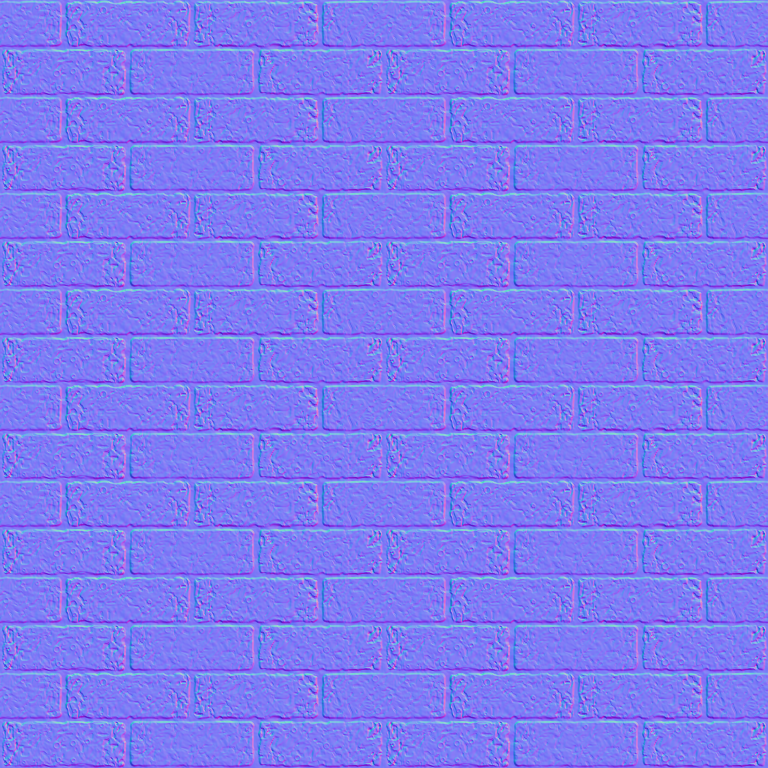
Write a WebGL 2 fragment shader that draws this texture map.

```glsl
#version 300 es
precision highp float;
// Tangent-space normal map of a worn brick wall in running bond, 6 by 16 bricks.
uniform vec2 u_resolution;
out vec4 fragColor;

float hash(vec2 p) {
    return fract(sin(dot(p, vec2(127.1, 311.7))) * 43758.5453);
}

// Value noise that tiles every three bricks and two courses.
float tiledNoise(vec2 uv, float freq) {
    vec2 period = freq * vec2(0.5, 0.125);
    vec2 cell = floor(uv * freq), f = fract(uv * freq);
    f = f * f * (3.0 - 2.0 * f);
    float a = hash(mod(cell, period));
    float b = hash(mod(cell + vec2(1, 0), period));
    float c = hash(mod(cell + vec2(0, 1), period));
    float d = hash(mod(cell + vec2(1, 1), period));
    return mix(mix(a, b, f.x), mix(c, d, f.x), f.y);
}

float roundedBox(vec2 p, vec2 halfSize, float radius) {
    vec2 q = abs(p) - halfSize + radius;
    return length(max(q, 0.0)) + min(max(q.x, q.y), 0.0) - radius;
}

// Small ring-shaped craters scattered over a jittered grid.
float craters(vec2 uv) {
    vec2 id = mod(floor(uv * 48.0), vec2(24.0, 6.0));
    vec2 jitter = vec2(hash(id + 3.7), hash(id + 8.1)) - 0.5;
    float r = length(fract(uv * 48.0) - 0.5 - 0.35 * jitter) / 48.0;
    float ring = (r - mix(0.0015, 0.0042, hash(id + 5.3))) / 0.0010;
    return step(0.74, hash(id + 1.9)) * exp(-ring * ring);
}

float wallHeight(vec2 uv) {
    // Brick layout: odd courses shift by half a brick
    vec2 b = uv * vec2(6.0, 16.0);
    float odd = mod(floor(b.y), 2.0);
    b.x += 0.5 * odd;
    vec2 q = (fract(b) - 0.5) / vec2(6.0, 16.0);
    float kind = mod(floor(b.x), 3.0);
    float wear = abs(kind - 1.0 + odd) < 0.5 ? 0.45 : 1.0;

    // Warped coordinates hide the noise lattice
    vec2 warp = vec2(tiledNoise(uv, 72.0), tiledNoise(uv + 0.21, 72.0)) - 0.5;
    vec2 w = uv + 0.006 * warp;

    // Wandering, chipped outline with joints of uneven depth
    float chip = max(tiledNoise(w + 0.013, 160.0) - 0.4, 0.0);
    float d = roundedBox(q + 0.0012 * warp, vec2(0.0799, 0.0288), 0.006);
    d += 0.004 * chip * wear;
    float face = 1.0 - smoothstep(-0.0015, 0.0015, d);
    float depth = mix(0.0007, 0.0027, tiledNoise(w + 0.051, 80.0));
    float h = -depth * (1.0 - face);

    // Fine grit everywhere, pits and upright scratches at the brick ends
    float ends = smoothstep(0.040, 0.076, abs(q.x));
    float pits = smoothstep(0.6, 0.9, tiledNoise(w + 0.003, 240.0));
    float scratch = tiledNoise(w * vec2(2.0, 1.0) + 0.031, 136.0);
    float grit = tiledNoise(w + 0.007, 272.0) + 0.6 * tiledNoise(w + 0.017, 368.0);
    h += 0.0004 * tiledNoise(w, 112.0);
    h += 0.00055 * grit * (0.6 + 0.4 * face * (wear + ends));
    h -= face * 0.0009 * pits * (0.3 + wear * (0.3 + 0.8 * ends));
    h -= face * 0.0013 * smoothstep(0.55, 0.85, scratch) * ends * wear;
    return h + face * 0.0005 * craters(uv) * (0.4 + 0.6 * wear);
}

void main() {
    // Central differences one pixel of a fine grid wide give the slope
    vec2 uv = gl_FragCoord.xy / u_resolution;
    vec2 e = vec2(0.0009, 0.0);
    float dx = wallHeight(uv + e.xy) - wallHeight(uv - e.xy);
    float dy = wallHeight(uv + e.yx) - wallHeight(uv - e.yx);
    vec3 normal = normalize(vec3(-dx, -dy, 2.0 * e.x));

    // Encode the direction as colour
    vec3 color = vec3(0.495, 0.485, 0.465) + 0.5 * normal;
    fragColor = vec4(clamp(color, 0.0, 1.0), 1.0);
}
```
